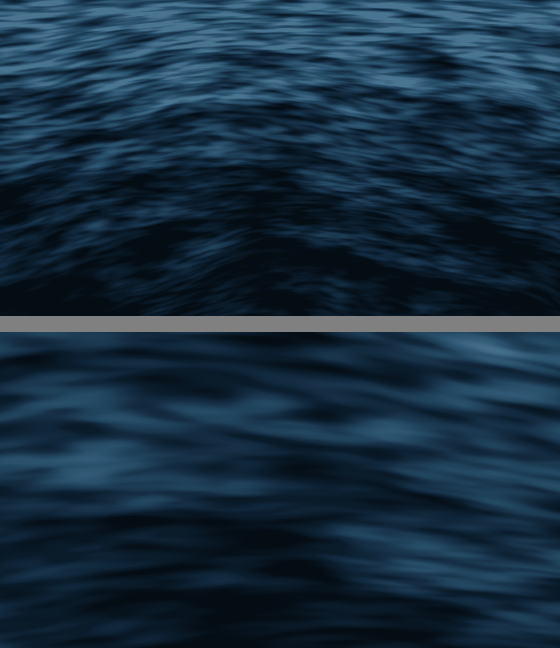
Top, the full canvas; bottom, a detail of the centre.
Reproduce this texture procedurally as a WebGL 1 fragment shader.

```glsl
precision highp float;
// Dark blue open water in perspective, with swell, chop and fine ripples.
uniform vec2 u_resolution;

const float HORIZON = 1.45;      // height of the horizon, in canvas heights
const int WAVE_LAYERS = 6;

vec2 randomGradient(vec2 cell) {
  float h = fract(sin(dot(cell, vec2(127.1, 311.7))) * 43758.545);
  float angle = 6.28318 * h;
  return vec2(cos(angle), sin(angle));
}

float gradientNoise(vec2 p) {
  vec2 i = floor(p);
  vec2 f = p - i;
  vec2 w = f * f * f * (f * (f * 6.0 - 15.0) + 10.0);
  float a = dot(randomGradient(i), f);
  float b = dot(randomGradient(i + vec2(1.0, 0.0)), f - vec2(1.0, 0.0));
  float c = dot(randomGradient(i + vec2(0.0, 1.0)), f - vec2(0.0, 1.0));
  float d = dot(randomGradient(i + 1.0), f - 1.0);
  return mix(mix(a, b, w.x), mix(c, d, w.x), w.y);
}

// Bends the rows over a broad central swell, most strongly near the viewer.
float bendRows(vec2 p, float centre) {
  float side = p.x - centre;
  float arch = mix(0.22, 0.03, p.y) * sqrt(side * side + 0.04);
  return p.y + arch + 0.08 * (1.0 - 0.7 * p.y) * gradientNoise(p * vec2(1.8, 2.4) + 4.3);
}

// Sums stretched wave layers; each one is pushed along by the layers before it.
// rowDensity is the water depth covered by one canvas height.
float waveLight(vec2 water, float rowDensity) {
  vec2 frequency = vec2(2.4, 9.0);
  float amplitude = 0.56;
  float light = 0.0;
  for (int i = 0; i < WAVE_LAYERS; i++) {
    float layer = float(i);
    vec2 q = water + vec2(0.35, 0.9) * light / frequency;
    q.y += 0.07 * sin(layer * 2.4) * q.x;
    float n = gradientNoise(q * frequency + layer * vec2(17.3, 9.1));
    float crest = mix(n, 0.17 - abs(n), 0.28);
    float visible = 1.0 - smoothstep(75.0, 200.0, frequency.y * rowDensity);
    light += amplitude * visible * crest;
    frequency *= vec2(1.62, 1.9);
    amplitude *= 0.93;
  }
  return light;
}

// Colour ramp from shaded troughs to sky-lit crests.
vec3 waterColor(float tone) {
  vec3 color = vec3(0.015, 0.05, 0.08);
  color = mix(color, vec3(0.04, 0.11, 0.17), smoothstep(0.07, 0.42, tone));
  color = mix(color, vec3(0.08, 0.18, 0.27), clamp((tone - 0.38) / 0.18, 0.0, 1.0));
  color = mix(color, vec3(0.13, 0.27, 0.37), clamp((tone - 0.56) / 0.15, 0.0, 1.0));
  color = mix(color, vec3(0.19, 0.35, 0.46), clamp((tone - 0.71) / 0.14, 0.0, 1.0));
  return mix(color, vec3(0.29, 0.46, 0.57), clamp((tone - 0.85) / 0.13, 0.0, 1.0));
}

void main() {
  vec2 p = gl_FragCoord.xy / u_resolution.y;
  float centre = 0.53 * u_resolution.x / u_resolution.y;

  // Project the canvas onto the water plane.
  float depth = 1.0 / (HORIZON - bendRows(p, centre));
  vec2 water = vec2((p.x - centre) * depth, depth);
  float light = waveLight(water + vec2(3.7, 1.9), depth * depth);

  // Distant water reflects more sky; the near water falls into shade.
  float skyTone = mix(0.10, 0.87, smoothstep(-0.15, 1.15, p.y));
  float tone = skyTone + light * mix(0.9, 1.15, p.y);
  gl_FragColor = vec4(waterColor(tone), 1.0);
}
```
